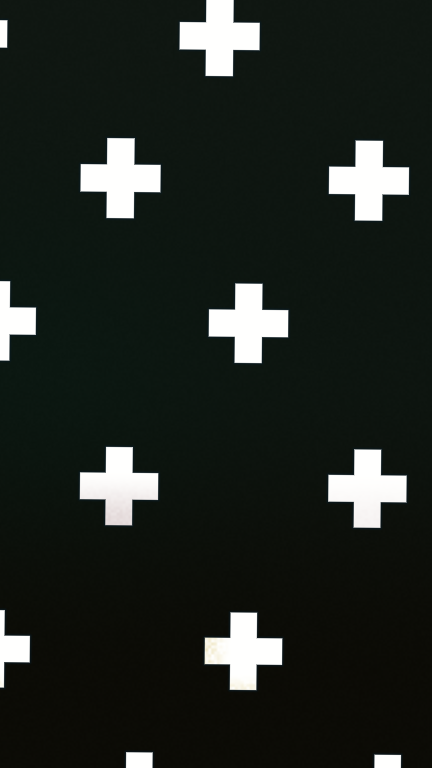
Give the GLSL for this pattern, as a Shadertoy shader.

```glsl
// Staggered rows of white plus signs on a dark green-black ground, lightly stained toward the bottom.

// Lengths are fractions of the canvas height.
const int ROWS = 6;
const float ROW_X[ROWS] = float[ROWS](0.286, 0.157, 0.3236, 0.155, 0.317, 0.181);
const float ROW_Y[ROWS] = float[ROWS](0.953, 0.768, 0.579, 0.367, 0.152, -0.030);
const float PITCH = 0.326;   // distance between plus signs in a row
const float BOW = 0.0026;    // slight unevenness of that distance
const float TILT = 0.01;     // clockwise lean, in radians

const vec3 WHITE = vec3(1.0, 1.0, 0.995);
const vec3 PINK_STAIN = vec3(0.89, 0.85, 0.85);
const vec3 YELLOW_STAIN = vec3(0.93, 0.89, 0.74);
const vec3 FRINGE = vec3(0.03, 0.10, 0.14);

float hash(vec2 p) {
    vec3 q = fract(vec3(p.xyx) * 0.1031);
    q += dot(q, q.yzx + 33.33);
    return fract((q.x + q.y) * q.z);
}

float valueNoise(vec2 p) {
    vec2 cell = floor(p);
    vec2 f = fract(p);
    f = f * f * (3.0 - 2.0 * f);
    float low = mix(hash(cell), hash(cell + vec2(1.0, 0.0)), f.x);
    float high = mix(hash(cell + vec2(0.0, 1.0)), hash(cell + vec2(1.0, 1.0)), f.x);
    return mix(low, high, f.y);
}

float boxDistance(vec2 p, vec2 halfSize) {
    vec2 d = abs(p) - halfSize;
    return length(max(d, 0.0)) + min(max(d.x, d.y), 0.0);
}

float plusDistance(vec2 p, float armLength, float armHalfWidth) {
    vec2 bar = vec2(armLength, armHalfWidth);
    return min(boxDistance(p, bar), boxDistance(p, bar.yx));
}

vec2 rotateClockwise(vec2 p, float angle) {
    float c = cos(angle), s = sin(angle);
    return vec2(c * p.x + s * p.y, c * p.y - s * p.x);
}

// Even rows reach left of their anchor, odd rows reach right.
vec2 plusCenter(int row, int column) {
    float k = float(column - 1 + row % 2);
    float dx = PITCH * k - BOW * k * k;
    return vec2(ROW_X[row] + dx, ROW_Y[row] - TILT * dx);
}

vec3 groundColor(vec2 p) {
    vec3 color = mix(vec3(0.045, 0.043, 0.022), vec3(0.052, 0.082, 0.062),
                     smoothstep(0.1, 0.55, p.y));
    color += vec3(0.008, 0.006, 0.006) * smoothstep(0.6, 1.0, p.y);
    float greenPatch = exp(-18.0 * dot(p - vec2(0.05, 0.5), p - vec2(0.05, 0.5)));
    color += vec3(-0.008, 0.010, 0.006) * greenPatch;
    return color + 0.008 * (valueNoise(p * 380.0) - 0.5);
}

// local: position inside the plus sign, in arm lengths
vec3 paintColor(vec2 p, vec2 local) {
    float speckle = valueNoise(p * 260.0);
    float pinkBand = smoothstep(0.24, 0.3, p.y) * smoothstep(0.46, 0.38, p.y);
    float leftSide = mix(1.0, 0.35, smoothstep(0.2, 0.45, p.x));
    float pink = pinkBand * leftSide * smoothstep(0.4, -1.0, local.y);
    float yellowBand = smoothstep(0.24, 0.18, p.y);
    float worn = max(smoothstep(-0.3, -1.0, local.x), 0.6 * smoothstep(-0.6, -1.0, local.y));
    float yellow = yellowBand * worn * speckle;
    vec3 color = mix(WHITE, PINK_STAIN, pink * (0.8 + 0.3 * speckle));
    return mix(color, YELLOW_STAIN, yellow);
}

void mainImage(out vec4 fragColor, in vec2 fragCoord) {
    vec2 p = fragCoord / iResolution.y;
    float pixel = 1.0 / iResolution.y;

    // Nearest plus sign
    float nearest = 10.0;
    vec2 nearestLocal = vec2(0.0);
    for (int row = 0; row < ROWS; row++) {
        for (int column = 0; column < 2; column++) {
            vec2 center = plusCenter(row, column);
            float armLength = mix(0.0504, 0.0521, smoothstep(0.1, 0.8, center.y));
            vec2 local = rotateClockwise(p - center, -TILT);
            float d = plusDistance(local, armLength, 0.343 * armLength);
            if (d < nearest) {
                nearest = d;
                nearestLocal = local / armLength;
            }
        }
    }

    // Ground, faint cool fringe, then paint
    vec3 color = groundColor(p);
    color = mix(color, FRINGE, 0.6 * smoothstep(0.004, 0.0, nearest));
    float coverage = smoothstep(0.75 * pixel, -0.75 * pixel, nearest);
    color = mix(color, paintColor(p, nearestLocal), coverage);
    fragColor = vec4(clamp(color, 0.0, 1.0), 1.0);
}
```
